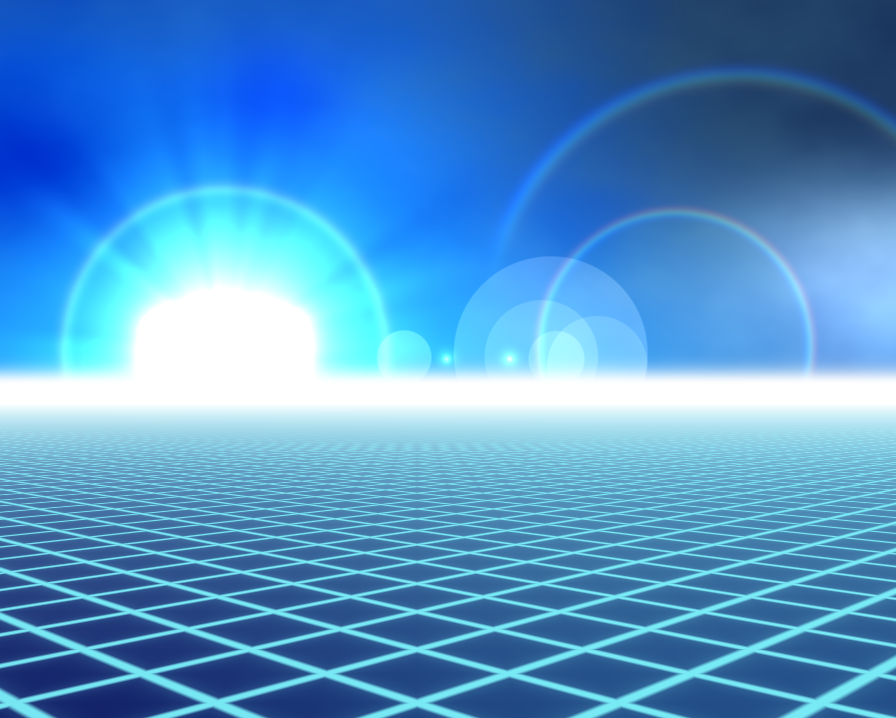
This background is drawn by a Shadertoy shader. Its source:

```glsl
const float HORIZON = 0.454;
const vec2 SUN = vec2(0.313, 0.513);

float hash(vec2 p) {
    return fract(sin(dot(p, vec2(127.1, 311.7))) * 43758.5453);
}

float noise(vec2 p) {
    vec2 i = floor(p), f = fract(p);
    f = f * f * (3.0 - 2.0 * f);
    return mix(mix(hash(i), hash(i + vec2(1, 0)), f.x),
               mix(hash(i + vec2(0, 1)), hash(i + vec2(1, 1)), f.x), f.y);
}

float fbm(vec2 p) {
    float sum = 0.0, amp = 0.5;
    for (int i = 0; i < 5; i++) {
        sum += amp * noise(p);
        p = mat2(1.6, 1.2, -1.2, 1.6) * p + 3.7;
        amp *= 0.5;
    }
    return sum;
}

float bell(float x, float width) {
    return exp(-x * x / (width * width));
}

float blob(vec2 p, vec2 center, vec2 size) {
    vec2 q = (p - center) / size;
    return exp(-dot(q, q));
}

float disc(vec2 p, vec2 center, float radius, float soft) {
    return 1.0 - smoothstep(-soft, soft, length(p - center) - radius);
}

// Ring whose colour channels are spread apart along the radius
vec3 prismRing(vec2 p, vec2 center, float radius, float width, float spread) {
    float d = length(p - center) - radius;
    return vec3(bell(d - spread, width), bell(d, width), bell(d + spread, width));
}

vec3 skyColor(vec2 p) {
    float cloud = fbm(p * vec2(3.2, 4.5) + 4.0) - 0.48;
    float height = p.y - HORIZON;
    vec3 col = mix(vec3(0.16, 0.60, 0.97), vec3(0.06, 0.37, 0.88), smoothstep(0.0, 0.30, height));
    col = mix(col, vec3(0.09, 0.32, 0.70), 0.8 * smoothstep(0.84, 1.02, p.y + 0.2 * cloud));
    col = mix(col, vec3(0.01, 0.22, 0.90), 0.9 * blob(p, vec2(0.38, 0.86), vec2(0.10, 0.08)));
    col = mix(col, vec3(0.0, 0.17, 0.80), 0.9 * blob(p, vec2(0.03, 0.77), vec2(0.14, 0.09)));
    // Slate smoke on the right, paler toward the horizon
    float smoke = smoothstep(0.60, 1.10, p.x + 0.35 * (p.y - 0.75) + 0.35 * cloud);
    vec3 slate = mix(vec3(0.30, 0.53, 0.83), vec3(0.14, 0.26, 0.39), smoothstep(0.06, 0.40, height));
    col = mix(col, slate, 0.95 * smoke);
    col += vec3(0.26, 0.25, 0.22) * blob(p, vec2(1.21, 0.62), vec2(0.15, 0.12)) * (1.0 + 1.5 * cloud);
    return col + cloud * vec3(0.15, 0.24, 0.20);
}

vec3 sunLight(vec2 p) {
    vec2 q = p - SUN;
    float d = length(q);
    float angle = atan(q.x, q.y);
    float rays = noise(vec2(angle * 9.0 + 20.0, 2.0)) * bell(d, 0.26);
    rays += 0.7 * bell(q.x, 0.016) * bell(d, 0.23);
    vec3 light = vec3(0.04, 0.35, 0.30) * bell(d, 0.27);
    light += vec3(1.15, 0.95, 0.70) * bell(d, 0.125);
    light += vec3(0.10, 0.28, 0.20) * rays;
    // Wide bright core
    vec2 box = max(abs(q - vec2(0.0, -0.02)) - vec2(0.085, 0.04), 0.0);
    return light + bell(length(box), 0.035);
}

vec3 lensFlare(vec2 p, float soft) {
    vec3 col = vec3(0.16, 0.12, 0.08) * prismRing(p, SUN, 0.222, 0.010, 0.003);
    col += vec3(0.04, 0.07, 0.05) * disc(p, SUN, 0.226, 0.006);
    float arcFade = smoothstep(0.58, 0.78, p.y);
    col += arcFade * vec3(0.06, 0.13, 0.19) * prismRing(p, vec2(1.03, 0.544), 0.350, 0.011, -0.006);
    vec2 halo = vec2(0.941, 0.516);
    col += vec3(0.15, 0.13, 0.09) * prismRing(p, halo, 0.188, 0.006, 0.004);
    col += vec3(0.02, 0.045, 0.02) * disc(p, halo, 0.190, 0.004);
    // Overlapping translucent discs
    vec3 veil = vec3(0.14, 0.10, 0.06);
    col += veil * disc(p, vec2(0.563, 0.502), 0.038, soft) * 1.2;
    col += veil * disc(p, vec2(0.767, 0.508), 0.135, soft);
    col += veil * disc(p, vec2(0.754, 0.503), 0.079, soft) * 0.65;
    col += veil * disc(p, vec2(0.775, 0.500), 0.039, soft) * 0.7;
    col += veil * disc(p, vec2(0.832, 0.490), 0.070, soft) * 0.6;
    // Sparkles
    for (int i = 0; i < 2; i++) {
        float d = length(p - vec2(0.622 + 0.088 * float(i), 0.500));
        col += vec3(0.4, 0.7, 0.6) * (bell(d, 0.004) + 0.35 * bell(d, 0.012));
    }
    return col;
}

// Repeated line that settles to its mean coverage when too fine to resolve
float gridLine(float u) {
    float w = fwidth(u), halfWidth = 0.065;
    float d = abs(fract(u - 0.5) - 0.5);
    float line = 1.0 - smoothstep(halfWidth - 0.03 - 0.5 * w, halfWidth + 0.03 + 0.5 * w, d);
    line = max(line, 0.28 * exp(-d * 9.0));
    return mix(line, 0.2, smoothstep(0.3, 0.9, w));
}

vec3 floorColor(vec2 p, float depth) {
    float across = (p.x - 0.581) / depth / 0.648;
    float along = 1.0 / depth / 0.479 + 0.18;
    float grid = max(gridLine(along + across), gridLine(along - across));
    vec3 navy = mix(vec3(0.0, 0.01, 0.32), vec3(0.07, 0.21, 0.46), smoothstep(0.0, 0.9, p.x));
    vec3 col = mix(navy, vec3(0.57, 0.92, 0.99), exp(-depth * 4.8));
    return mix(col, vec3(0.50, 0.97, 1.0), grid * 0.92);
}

void mainImage(out vec4 fragColor, in vec2 fragCoord) {
    vec2 p = fragCoord / iResolution.y;
    float height = p.y - HORIZON;
    vec3 sky = skyColor(p) + sunLight(p) + lensFlare(p, 1.0 / iResolution.y);
    vec3 ground = floorColor(p, max(-height, 0.01));
    vec3 col = mix(ground, clamp(sky, 0.0, 1.0), step(0.0, height));
    // White haze along the horizon
    float haze = height > 0.0 ? bell(max(height - 0.010, 0.0), 0.022)
                              : exp(-max(-height - 0.016, 0.0) / 0.034);
    fragColor = vec4(mix(col, vec3(1.0), haze), 1.0);
}
```
